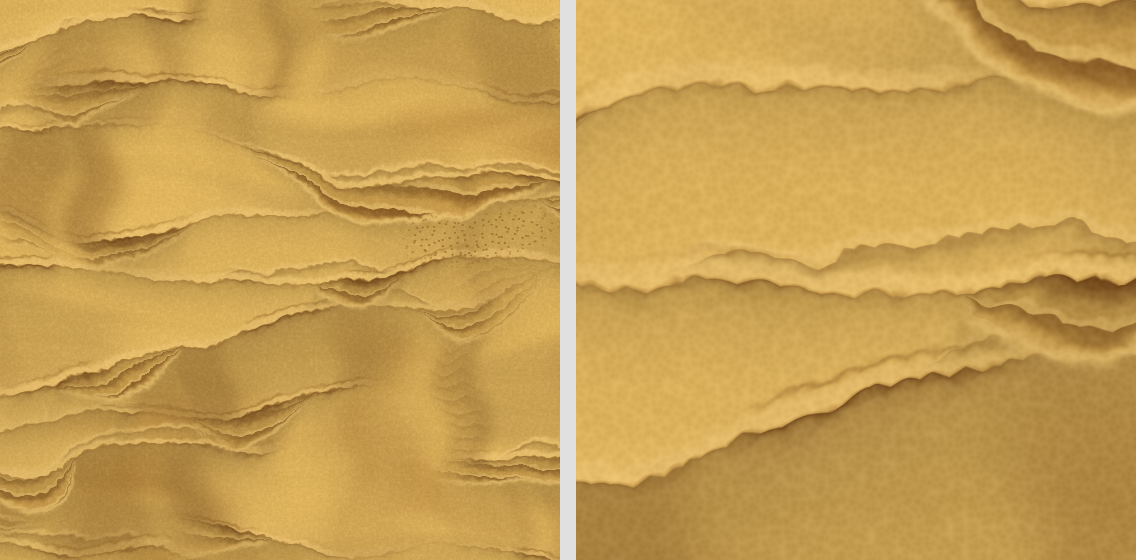
Left: the whole. Right: its middle third, enlarged.
Write a Shadertoy shader that draws this texture.

```glsl
// Thick ochre cream spread in overlapping, mostly horizontal strokes with torn lips and folds.

vec2 hash2(vec2 p) {
    vec3 q = fract(p.xyx * vec3(0.1031, 0.1030, 0.0973));
    q += dot(q, q.yzx + 33.33);
    return fract((q.xx + q.yz) * q.zy);
}

// Cellular noise: distance to the nearest scattered point
float cells(vec2 p) {
    vec2 id = floor(p), f = fract(p);
    float nearest = 2.0;
    for (int y = -1; y <= 1; y++)
        for (int x = -1; x <= 1; x++) {
            vec2 o = vec2(x, y);
            nearest = min(nearest, length(o + hash2(id + o + 100.0) - f));
        }
    return nearest;
}

// Layered sines along one axis, about -1 to 1
float waves(float x, float seed) {
    float sum = 0.0, amp = 0.5;
    for (int i = 0; i < 5; i++) {
        sum += amp * sin(x + seed + 0.9 * sin(x * 0.7 + seed * 1.7));
        x *= 1.9;
        seed = seed * 1.7 + 2.1;
        amp *= 0.5;
    }
    return sum;
}

// Warped, layered sines for broad swells of light and shade
float swell(vec2 p) {
    float sum = 0.0, amp = 0.6;
    for (int i = 0; i < 4; i++) {
        p += 0.5 * sin(p.yx * 1.3 + vec2(1.7, 4.1));
        sum += amp * sin(p.x + 0.8 * p.y) * cos(p.y);
        p = mat2(1.6, 0.4, -0.4, 1.6) * p + 2.0;
        amp *= 0.45;
    }
    return sum;
}

// Smooth surface of one stroke
vec3 sheet(vec2 p, float seed) {
    float broad = swell(p * vec2(3.0, 10.0) + seed * 2.3);
    float brown = swell(p * vec2(3.0, 8.0) + seed * 1.1 + 7.0) + 0.4 * (0.35 - p.y);
    vec3 c = mix(vec3(0.88, 0.71, 0.365), vec3(0.79, 0.63, 0.32), smoothstep(-0.05, 0.5, broad));
    c = mix(c, vec3(0.69, 0.50, 0.22), 0.75 * smoothstep(0.2, 0.65, brown));
    return c + 0.008 * waves(p.y * 110.0 + 9.0 * p.x, seed);
}

void mainImage(out vec4 fragColor, in vec2 fragCoord) {
    vec2 uv = fragCoord / iResolution.y;
    float aa = 1.2 / iResolution.y;
    vec3 lip = vec3(0.92, 0.76, 0.44), grey = vec3(0.67, 0.53, 0.27);
    vec3 umber = vec3(0.40, 0.23, 0.07);

    // Bend the strokes so that the lips curl
    vec2 p = uv + vec2(0.016, 0.012) * vec2(sin(uv.y * 31.0 + 3.0 * sin(uv.x * 5.0)), sin(uv.x * 13.0 + uv.y * 9.0));
    float ragged = 0.007 * (cells(p * vec2(60.0, 80.0)) - 0.5);
    vec3 col = sheet(p, 0.0);

    // Lay the strokes from bottom to top, each overlapping the one below
    for (int i = 0; i < 11; i++) {
        float n = float(i), seed = n * 5.37 + 1.3;
        vec2 r = hash2(vec2(n + 3.0, 17.0));
        float edge = -0.06 + 0.112 * n + 0.04 * (r.x - 0.5) + 0.3 * (r.y - 0.5) * (p.x - 0.5)
                   + 0.045 * waves(p.x * 5.0, seed);
        float d = p.y - edge + ragged;
        float body = smoothstep(-0.65, 0.0, waves(p.x * 4.0, seed + 9.0));
        float torn = smoothstep(-0.1, 0.6, waves(p.x * 9.0, seed + 5.0));

        // Pointed pocket below the lip, crossed by slanting folds
        float width = 0.1 * max(0.0, sin(p.x * 7.0 + seed * 1.7 + sin(p.x * 4.0 + seed))
                    - 0.1 - 0.5 * r.x + 0.15 * waves(p.x * 12.0, seed));
        float pocket = smoothstep(0.002, 0.014, width) * body;
        float t = -d / max(width, 0.001);
        float fold = fract(t * (1.2 + r.y) + 0.5 * sin(p.x * 11.0 + seed) + 2.0 * (r.x - 0.5) * p.x);
        float lit = smoothstep(0.0, 0.6, fold) * smoothstep(1.0, 0.93, fold);
        vec3 inside = mix(vec3(0.52, 0.34, 0.13), vec3(0.80, 0.62, 0.30), lit);
        inside = mix(inside, lip, 0.8 * smoothstep(0.72, 0.86, fold) * smoothstep(1.0, 0.94, fold));
        inside = mix(inside, umber, 0.75 * torn * smoothstep(0.45, 0.0, t));
        float rim = d + width;
        col = mix(col, grey, 0.6 * pocket * exp(min(rim, 0.0) / 0.02));
        col = mix(col, inside, 0.95 * pocket * smoothstep(-aa, aa, rim));
        col = mix(col, lip, 0.85 * pocket * exp(-pow((rim + 0.002) / 0.005, 2.0)));

        // Soft shadow and dark crease under the lip
        float below = min(d, 0.0);
        col = mix(col, grey, body * (0.55 + 0.35 * torn) * exp(below / (0.022 + 0.03 * r.y)));
        col = mix(col, umber, body * (0.35 + 0.6 * torn) * exp(below / (0.0025 + 0.005 * torn * pocket + 0.002 * torn)));

        // Stroke above, with a rolled bright lip
        vec3 top = sheet(p, n + 1.0);
        float roll = 0.009 + 0.009 * r.x + 0.006 * waves(p.x * 9.0, seed + 2.0);
        top = mix(top, lip, 0.4 * exp(-max(d, 0.0) / 0.03));

        // Thin flap that lifts off the lip and casts its own shadow
        float flap = 0.06 * max(0.0, waves(p.x * 6.0, seed + 1.0) - 0.1);
        float hang = d - flap;
        float lift = smoothstep(0.003, 0.015, flap);
        vec3 shade = mix(grey, vec3(0.55, 0.37, 0.15), 0.7 * exp(min(hang, 0.0) / 0.004));
        top = mix(top, shade, 0.85 * lift * exp(min(hang, 0.0) / 0.012) * smoothstep(aa, -aa, hang));
        top = mix(top, lip, 0.8 * lift * exp(-pow((hang - 0.004) / 0.004, 2.0)));

        top = mix(top, lip, 0.75 * smoothstep(roll, roll * 0.5, d));
        top = mix(top, vec3(0.64, 0.46, 0.20), 0.6 * torn * exp(-pow((d - roll * 1.1) / 0.0025, 2.0)));
        top = mix(top, vec3(0.70, 0.51, 0.22), 0.6 * smoothstep(0.003, 0.0, d));
        col = mix(col, top, body * smoothstep(-aa, aa, d));
    }

    // Small burst bubbles in a few patches
    float patchy = smoothstep(0.52, 0.75, swell(uv * vec2(6.0, 10.0) + 4.0));
    float pit = smoothstep(0.24, 0.1, cells(uv * vec2(75.0, 95.0)));
    col = mix(col, vec3(0.56, 0.37, 0.13), 0.6 * patchy * pit);

    // Fine skin grain
    col += 0.045 * (cells(uv * 230.0) - 0.45) + 0.03 * (cells(uv * 110.0 + 31.0) - 0.45);

    fragColor = vec4(clamp(col, 0.0, 1.0), 1.0);
}
```
